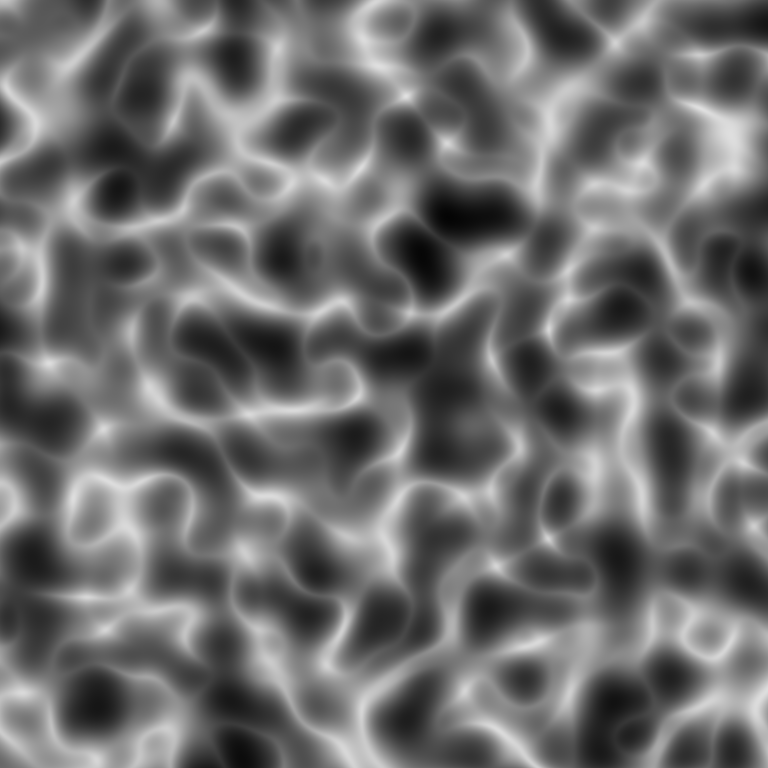
A Shadertoy shader for this texture:

```glsl
// Grey web of soft bright ridges around dark, rounded cells.
// Two scales of folded gradient noise are summed: each zero crossing becomes
// a ridge, and an exponential tone curve spreads the sum from black to white.

const float TAU = 6.2831853;
const float COARSE_CELLS = 7.3;
const float FINE_CELLS = 12.4;
const float FINE_WEIGHT = 0.8;
const float CREST_SOFTNESS = 0.045;

// Two random values per lattice point, without sine.
vec2 hash22(vec2 p) {
    vec3 q = fract(p.xyx * vec3(0.1031, 0.1030, 0.0973));
    q += dot(q, q.yzx + 33.33);
    return fract((q.xx + q.yz) * q.zy);
}

// Ramp in one of eight directions, shifted so lattice points are not all zero.
float cornerRamp(vec2 corner, vec2 offset, float seed) {
    vec2 h = hash22(corner + seed);
    float angle = floor(h.x * 8.0) * TAU / 8.0;
    float shift = 0.7 * (h.y - 0.5);
    return dot(vec2(cos(angle), sin(angle)), offset) + shift;
}

// Gradient noise with quintic blending.
float gradientNoise(vec2 p, float seed) {
    vec2 cell = floor(p);
    vec2 f = fract(p);
    vec2 blend = f * f * f * (f * (f * 6.0 - 15.0) + 10.0);
    vec2 right = vec2(1.0, 0.0);
    vec2 up = vec2(0.0, 1.0);
    float bottom = mix(cornerRamp(cell, f, seed),
                       cornerRamp(cell + right, f - right, seed), blend.x);
    float top = mix(cornerRamp(cell + up, f - up, seed),
                    cornerRamp(cell + 1.0, f - 1.0, seed), blend.x);
    return mix(bottom, top, blend.y);
}

// Absolute value with a rounded crease.
float softFold(float value, float softness) {
    return sqrt(value * value + softness * softness);
}

// Maps distance from the ridges to brightness.
float ridgeTone(float depth) {
    return 1.15 * exp(-1.6 * depth) - 0.19;
}

void mainImage(out vec4 fragColor, in vec2 fragCoord) {
    vec2 uv = fragCoord / iResolution.y;

    // Overlapping ridge networks
    float coarse = gradientNoise(uv * COARSE_CELLS + 0.37, 17.0);
    float fine = gradientNoise(uv * FINE_CELLS + 0.71, 91.0);
    float depth = softFold(coarse, CREST_SOFTNESS)
                + FINE_WEIGHT * softFold(fine, CREST_SOFTNESS);

    // Slow drift of brightness between regions
    float haze = 0.12 * gradientNoise(uv * 5.0, 53.0);

    float grey = clamp(ridgeTone(depth) + haze, 0.0, 1.0);
    fragColor = vec4(vec3(grey), 1.0);
}
```
